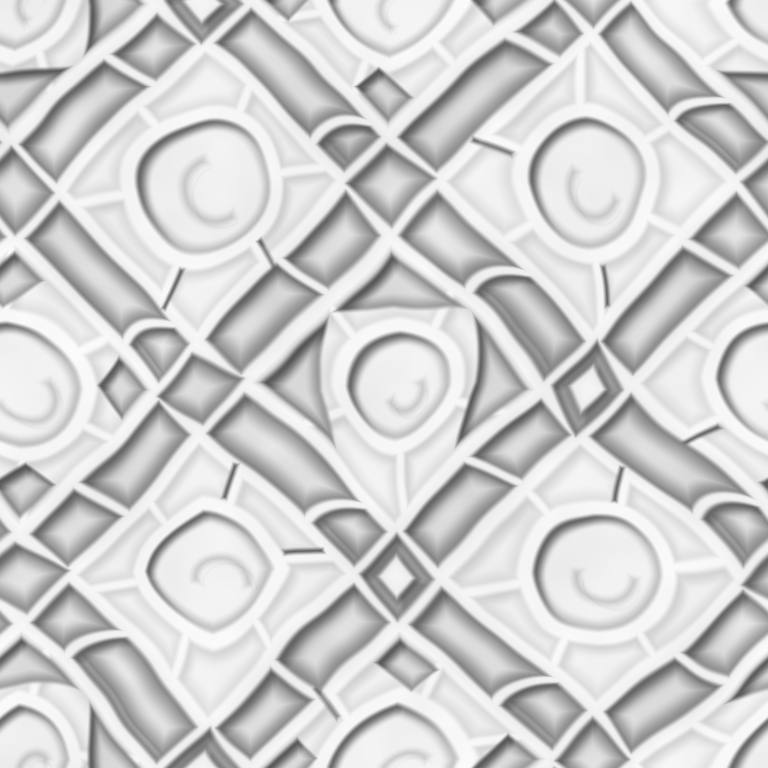
Reproduce this texture map procedurally as a WebGL 1 fragment shader.

```glsl
precision highp float;
// Seamless grey relief of diagonal panels with round bowls, framed by sunken rails and corner boxes.
uniform vec2 u_resolution;

float hash(vec2 p) {
  vec3 h = fract(p.xyx * vec3(0.1031, 0.1030, 0.0973));
  h += dot(h, h.yzx + 33.33);
  return fract((h.x + h.y) * h.z);
}

// Random value of a lattice cell; the diagonal lattice wraps every four quarter steps.
float cellRandom(vec2 id, float salt) {
  vec2 wrapped = floor(mod(vec2(id.x + id.y, id.x - id.y) + 0.5, 4.0));
  return hash(wrapped * 17.3 + salt * 7.7 + 3.1);
}

// Value noise with n whole periods across the canvas.
float noise(vec2 p, float n) {
  p *= n;
  vec2 i = floor(p), f = fract(p);
  f = f * f * (3.0 - 2.0 * f);
  float a = hash(mod(i, n) + n), b = hash(mod(i + vec2(1, 0), n) + n);
  float c = hash(mod(i + vec2(0, 1), n) + n), d = hash(mod(i + vec2(1, 1), n) + n);
  return mix(mix(a, b, f.x), mix(c, d, f.x), f.y);
}

float box(vec2 p, vec2 halfSize) {
  vec2 d = abs(p) - halfSize;
  return length(max(d, 0.0)) + min(max(d.x, d.y), 0.0);
}

// Sunken rails and the boxes where they cross.
float railDistance(vec2 r) {
  vec2 f = fract(r) - 0.5, cell = floor(r), next = floor(r + 0.5);
  vec2 along = fract(r + 0.5) - 0.5;

  // Falling rail: curved crossbar, engraved line on its lower part
  float bar = (cellRandom(vec2(cell.x, next.y), 1.0) - 0.5) * 0.4;
  float offset = along.y - bar - 4.0 * (f.x + 0.06) * (f.x + 0.06);
  float falling = max(box(vec2(f.x, along.y), vec2(0.095, 0.355)), 0.022 - abs(offset));
  if (offset > 0.0) falling = max(falling, -abs(f.x + 0.058) - 0.012);

  // Rising rail: straight, slightly slanted crossbar
  bar = (cellRandom(vec2(next.x, cell.y), 2.0) - 0.5) * 0.4;
  float rising = max(box(vec2(f.y, along.x), vec2(0.092, 0.355)),
                     0.02 - abs(along.x - bar - 0.3 * f.y));

  // Skewed corner box, sometimes with a raised core
  float kind = cellRandom(cell, 3.0);
  float corner = box(f + f.yx * vec2(kind - 0.5, 0.0) * 0.6, vec2(0.108));
  if (kind > 0.62) corner = max(corner, -corner - 0.055);
  return min(corner, min(falling, rising));
}

// Signed distances of x: rails, y: panel facets, z: bowl, w: deep pockets.
vec4 carving(vec2 r) {
  vec2 id = floor(r + 0.5), c = r - id;
  vec2 q = vec2(c.x + c.y, c.x - c.y) * 0.7071;
  float panel = box(c, vec2(0.355)), len = length(q);
  float turn = cellRandom(id, 4.0), size = cellRandom(id, 5.0);

  // Bowl: circle leaning to a square, with a partial arc inside
  float square = max(abs(c.x), abs(c.y)) * 1.12;
  float rim = mix(len, square, 0.45 * turn) - mix(0.185, 0.235, size);
  vec2 arcPos = q - vec2(0.05, -0.04) * (0.4 + turn);
  vec2 arcDir = vec2(cos(turn * 6.2832), sin(turn * 6.2832));
  float arc = max(abs(length(arcPos) - 0.06 - 0.05 * size), dot(arcPos, arcDir));
  float bowl = max(rim, -arc - 0.016);

  // Facets separated by spokes
  float spokes = 5.0 + floor(size * 2.0);
  float sector = (atan(q.y, q.x + 0.0001) / 6.2832 + turn) * spokes;
  float side = sin((fract(sector) - 0.5) * 6.2832 / spokes) * len;
  float facet = max(panel, max(0.055 - rim, 0.017 - abs(side)));

  // Slits beside some spokes
  float pick = cellRandom(id, 10.0 + mod(floor(sector), spokes));
  float pocket = max(abs(side - 0.026) - 0.007, abs(len - 0.36) - 0.07);
  if (pick < 0.8) pocket = 1.0;

  // Pockets in the panel corners, frequent on every second panel
  float chance = mod(id.x + id.y, 2.0) < 0.5 ? 0.68 : 0.12;
  for (int k = 0; k < 4; k++) {
    float pocketRandom = cellRandom(id, 20.0 + float(k));
    float cut = q.y + 0.29 + abs(q.x + 0.1 * (turn - 0.5)) * (1.2 * size - 0.2);
    if (pocketRandom < chance) pocket = min(pocket, max(panel + 0.015, cut));
    q = vec2(-q.y, q.x);
  }
  return vec4(railDistance(r), facet, bowl, max(pocket, 0.04 - rim));
}

// Lays a recess over the shade: darker at its border and under its upper left wall.
float recess(float shade, float d, float shifted, float edge, float base, float width, float shadow) {
  float ground = mix(edge, base, smoothstep(0.0, width, -d));
  ground -= shadow * smoothstep(-0.025, 0.025, shifted);
  return mix(shade, ground, smoothstep(0.012, -0.012, d));
}

void main() {
  vec2 p = gl_FragCoord.xy / u_resolution;
  vec2 bend = vec2(noise(p, 7.0), noise(p + 0.37, 7.0)) - 0.5;
  vec2 ripple = vec2(noise(p, 19.0), noise(p + 0.61, 19.0)) - 0.5;
  vec2 w = p - vec2(0.017, 0.003) + bend * 0.026 + ripple * 0.006;
  vec2 r = 2.0 * vec2(w.x + w.y, w.x - w.y);
  vec4 d = carving(r), s = carving(r + vec2(0.0, -0.036));
  float wear = noise(p, 11.0) * 0.6 + noise(p, 31.0) * 0.4 - 0.5;

  // Raised surface, then recesses from shallow to deep
  float shade = 0.965 - 0.06 * exp(-max(d.x, 0.0) * 60.0);
  shade = recess(shade, d.y, s.y, 0.87, 0.945, 0.06, 0.05);
  shade = recess(shade, d.z, s.z, 0.74, 0.94, 0.05, 0.36);
  shade = recess(shade, d.w, s.w, 0.6, 0.85, 0.06, 0.28);
  shade = recess(shade, d.x, s.x, 0.55, 0.87, 0.085, 0.17);
  shade += wear * mix(0.05, 0.12, smoothstep(0.01, -0.03, d.x));
  gl_FragColor = vec4(vec3(clamp(shade, 0.0, 1.0)), 1.0);
}
```
